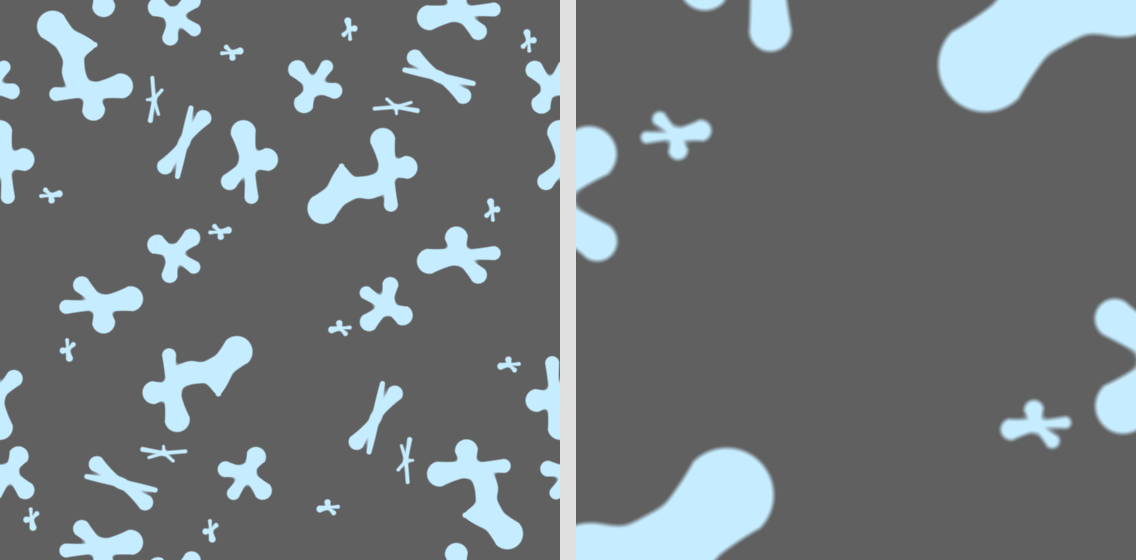
Left, the full canvas; right, a detail of the centre.
Write a three.js fragment shader that draws this pattern.

```glsl
// Seamless scatter of pale knobbly blobs, bones, twigs and specks on dark grey.
varying vec2 vUv;

const vec3 GROUND = vec3(0.378);
const vec3 PALE = vec3(0.777, 0.928, 1.0);
const float EDGE = 0.002;

// Offset from a centre, wrapped so that shapes cross the canvas edges.
vec2 around(vec2 p, vec2 centre) {
  vec2 d = p - centre;
  return d - floor(d + 0.5);
}

vec2 quarterTurn(vec2 p) {
  return vec2(-p.y, p.x);
}

float smoothUnion(float a, float b, float k) {
  float h = max(k - abs(a - b), 0.0) / k;
  return min(a, b) - 0.25 * h * h * k;
}

// Arm from the origin to tip, its radius going from stalk to knob.
float arm(vec2 p, vec2 tip, float stalk, float knob) {
  float h = clamp(dot(p, tip) / dot(tip, tip), 0.0, 1.0);
  return length(p - tip * h) - mix(stalk, knob, h * h);
}

// Large blob with one fat, one thin and two middling arms.
float clump(vec2 p) {
  float d = arm(p, vec2(-0.0104, 0.052), 0.015, 0.0225);
  d = smoothUnion(d, arm(p, vec2(0.031, 0.004), 0.015, 0.0205), 0.01);
  d = smoothUnion(d, arm(p, vec2(0.004, -0.0625), 0.009, 0.0125), 0.01);
  return smoothUnion(d, arm(p, vec2(-0.035, -0.035), 0.010, 0.0155), 0.01);
}

// Medium blob with four short arms.
float knuckle(vec2 p) {
  float d = arm(p, vec2(-0.029, 0.016), 0.010, 0.018);
  d = smoothUnion(d, arm(p, vec2(0.031, 0.028), 0.010, 0.0165), 0.012);
  d = smoothUnion(d, arm(p, vec2(0.036, -0.024), 0.009, 0.0118), 0.012);
  return smoothUnion(d, arm(p, vec2(-0.007, -0.038), 0.010, 0.0143), 0.012);
}

// Half of a bone: a round and a pointed end.
float boneEnd(vec2 p) {
  float round = arm(p, vec2(0.034, 0.043), 0.007, 0.0145);
  float point = arm(p, vec2(0.012, 0.061), 0.007, 0.0045);
  return smoothUnion(round, point, 0.008);
}

float bone(vec2 p) {
  return smoothUnion(boneEnd(p), boneEnd(-p), 0.006);
}

// Thin twig with short side shoots.
float twig(vec2 p) {
  float d = arm(p, vec2(-0.003, 0.038), 0.0035, 0.0035);
  d = smoothUnion(d, arm(p, vec2(-0.0065, -0.038), 0.0035, 0.0045), 0.004);
  d = smoothUnion(d, arm(p, vec2(0.014, 0.016), 0.003, 0.003), 0.004);
  d = smoothUnion(d, arm(p, vec2(-0.012, -0.001), 0.003, 0.0025), 0.004);
  return smoothUnion(d, arm(p, vec2(0.008, -0.027), 0.003, 0.0028), 0.004);
}

// Clump with a long neck, a big head and a pointed shoulder.
float neckedClump(vec2 p) {
  vec2 base = vec2(-0.029, 0.023);
  vec2 bend = vec2(-0.034, 0.082);
  float neck = arm(p - base, bend - base, 0.019, 0.019);
  neck = smoothUnion(neck, arm(p - bend, vec2(-0.035, 0.035), 0.021, 0.028), 0.01);
  neck = smoothUnion(neck, arm(p - bend, vec2(0.040, 0.002), 0.023, 0.005), 0.01);
  return smoothUnion(clump(quarterTurn(p)), neck, 0.01);
}

float speck(vec2 p) {
  float size = 0.28;
  return clump(quarterTurn(p) / size) * size;
}

// One group of shapes; a sparse group leaves out two of them.
float group(vec2 p, float sparse) {
  float d = neckedClump(around(p, vec2(0.163, 0.836)));
  d = min(d, bone(around(p, vec2(0.329, 0.746))));
  d = min(d, twig(around(p, vec2(0.275, 0.823))));
  d = min(d, speck(around(p, vec2(0.414, 0.906))));
  d = min(d, speck(around(p, vec2(0.393, 0.586))));
  d = min(d, speck(around(p, vec2(0.091, 0.651))));
  d = min(d, clump(around(p, vec2(0.010, 0.711))));
  d = min(d, clump(around(p, vec2(0.445, 0.711))) + sparse);
  d = min(d, knuckle(around(p, vec2(0.310, 0.547))));
  return min(d, knuckle(around(p, vec2(0.311, 0.971))) + sparse);
}

void main() {
  // Four copies of the group: plain, quarter turned, and both turned half round.
  float d = 1.0;
  for (int i = 0; i < 4; i++) {
    float flip = floor(float(i) / 2.0);
    float turn = mod(float(i), 2.0);
    vec2 p = vUv * (1.0 - 2.0 * flip);
    vec2 turned = vec2(p.y - 0.534, 0.530 - p.x);
    d = min(d, group(mix(p, turned, turn), flip * (1.0 - turn)));
  }
  gl_FragColor = vec4(mix(PALE, GROUND, smoothstep(-EDGE, EDGE, d)), 1.0);
}
```
